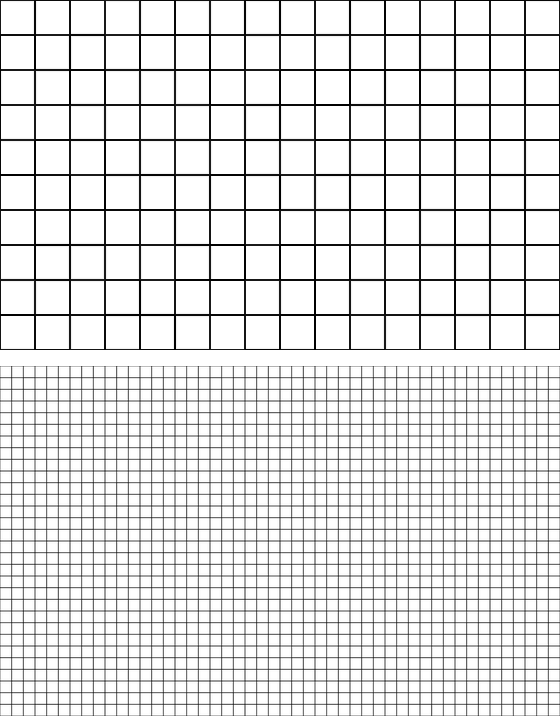
Top, the tile; bottom, the same tile 3 across and 3 down.
Give the GLSL for this pattern, as a WebGL 2 fragment shader.

```glsl
#version 300 es
precision highp float;
// Seamless grid of thin black lines on white, 16 by 10 square cells.

uniform vec2 u_resolution;
out vec4 fragColor;

const vec2 CELLS = vec2(16.0, 10.0);
const vec3 PAPER = vec3(1.0);
const vec3 INK = vec3(0.0);

// Lengths in cell units
const float HALF_WIDTH = 0.027;
const float WIDTH_JITTER = 0.0016;
const float HALO_HALF_WIDTH = 0.0625;
const float HALO_STRENGTH = 0.05;
const float HALO_SHARE = 0.33;

// Sine-free hash to two values in 0..1
vec2 hash22(vec2 p) {
    vec3 q = fract(p.xyx * vec3(0.1031, 0.1030, 0.0973));
    q += dot(q, q.yzx + 33.33);
    return fract((q.xx + q.yz) * q.zy);
}

// Box-filtered coverage of a stripe at distance d from its centre
float stripe(float d, float halfWidth, float pixel) {
    return clamp((halfWidth - d) / pixel + 0.5, 0.0, 1.0);
}

// Ink of the lines across one axis; each segment varies a little
float gridLines(float across, float along, float count, float pixel, float seed) {
    float nearest = floor(across + 0.5);
    float d = abs(across - nearest);
    vec2 segment = vec2(mod(nearest, count), floor(along));
    vec2 rnd = hash22(segment + seed);
    float halfWidth = HALF_WIDTH + WIDTH_JITTER * (2.0 * rnd.x - 1.0);
    float core = stripe(d, halfWidth, pixel);
    float halo = stripe(d, HALO_HALF_WIDTH, pixel) * step(rnd.y, HALO_SHARE);
    return max(core, HALO_STRENGTH * halo);
}

void main() {
    vec2 p = gl_FragCoord.xy / u_resolution * CELLS;
    vec2 pixel = CELLS / u_resolution;

    float vertical = gridLines(p.x, p.y, CELLS.x, pixel.x, 3.0);
    float horizontal = gridLines(p.y, p.x, CELLS.y, pixel.y, 47.0);

    // Overlapping lines merge without darkening twice
    fragColor = vec4(mix(PAPER, INK, max(vertical, horizontal)), 1.0);
}
```
